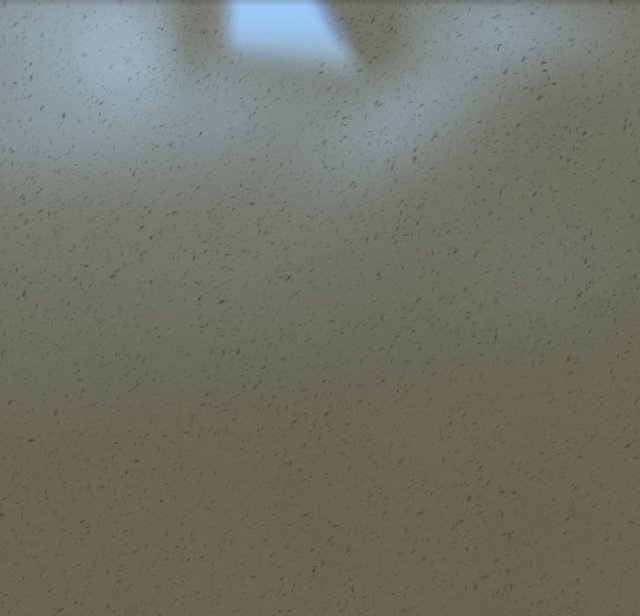
This texture is drawn by a Shadertoy shader. Its source:

```glsl
#define FLOOR_LOW   vec3(0.402, 0.396, 0.325)
#define FLOOR_HIGH  vec3(0.450, 0.452, 0.405)
#define HAZE_TINT   vec3(0.600, 0.680, 0.735)
#define WINDOW_PALE vec3(0.580, 0.680, 0.740)
#define WINDOW_BLUE vec3(0.610, 0.785, 0.960)
#define FRINGE_TINT vec3(0.470, 0.540, 0.760)
#define FLECK_TINT  vec3(0.235, 0.245, 0.205)
#define FLECK_ANGLE 0.75
#define ANGLE_SPREAD 1.5
#define FLECK_CONTRAST 0.75

vec3 hash3(vec2 p) {
    vec3 q = fract(p.xyx * vec3(0.1031, 0.1030, 0.0973));
    q += dot(q, q.yxz + 33.33);
    return fract((q.xxy + q.yzz) * q.zyx);
}

vec2 rotate(vec2 p, float angle) {
    float c = cos(angle), s = sin(angle);
    return vec2(c * p.x + s * p.y, c * p.y - s * p.x);
}

// Soft elliptical spot
float glow(vec2 p, vec2 centre, vec2 radius, float angle) {
    vec2 q = rotate(p - centre, angle) / radius;
    return exp(-dot(q, q));
}

// Smooth mottling from layered, warped sines, about -1 to 1
float mottle(vec2 p) {
    float sum = 0.0, gain = 0.5;
    for (int i = 0; i < 4; i++) {
        p = rotate(p, 1.1) * 1.8 + 2.3;
        p += 0.5 * sin(p.yx * 1.3);
        sum += gain * sin(p.x) * sin(p.y);
        gain *= 0.6;
    }
    return sum;
}

// Cellular layer of tilted grains; size is in cells
float flecks(vec2 p, float cells, vec2 size, float density) {
    vec2 g = p * cells, cell = floor(g);
    float cover = 0.0;
    for (int y = -1; y <= 1; y++) {
        for (int x = -1; x <= 1; x++) {
            vec2 id = cell + vec2(x, y);
            vec3 place = hash3(id + cells);
            vec3 form = hash3(id + cells * 2.0 + 71.0);
            float angle = FLECK_ANGLE + ANGLE_SPREAD * (form.x - 0.5);
            vec2 q = rotate(g - id - place.xy, angle);
            q.y += 0.8 * (form.z - 0.5) * q.x * q.x;
            q /= size * mix(0.65, 1.3, form.y);
            float strength = step(place.z, density) * mix(0.25, 1.0, form.z * form.z);
            cover = max(cover, strength * exp(-pow(dot(q, q), 1.4)));
        }
    }
    return cover;
}

// Broad cloudy reflections near the top
float haze(vec2 p) {
    float h = 0.72 * glow(p, vec2(0.09, 0.97), vec2(0.23, 0.16), 0.0);
    h += 0.36 * glow(p, vec2(0.21, 0.92), vec2(0.08, 0.09), 0.0);
    h += 0.30 * glow(p, vec2(0.05, 0.77), vec2(0.22, 0.10), 0.0);
    h += 0.42 * glow(p, vec2(0.37, 0.83), vec2(0.24, 0.11), 0.0);
    h += 0.52 * glow(p, vec2(0.67, 0.82), vec2(0.19, 0.08), 0.6);
    h += 0.50 * glow(p, vec2(0.82, 0.96), vec2(0.18, 0.07), -0.1);
    h += 0.12 * glow(p, vec2(0.35, 0.60), vec2(0.45, 0.16), 0.0);
    h += 0.07 * glow(p, vec2(0.90, 0.55), vec2(0.12, 0.08), 0.4);
    h -= 0.28 * glow(p, vec2(0.31, 0.94), vec2(0.035, 0.09), 0.0);
    h -= 0.30 * glow(p, vec2(0.61, 0.95), vec2(0.05, 0.07), 0.0);
    return clamp(h * (1.0 + 0.12 * mottle(p * 5.0)), 0.0, 1.0);
}

void mainImage(out vec4 fragColor, in vec2 fragCoord) {
    vec2 p = fragCoord / iResolution.y;
    float depth = 1.0 - p.y;

    // Ground tone
    float rise = smoothstep(0.12, 0.95, p.y - 0.14 * (p.x - 0.5));
    vec3 color = mix(FLOOR_LOW, FLOOR_HIGH, rise);
    color += 0.008 * mottle(p * 4.0 + 3.0);

    // Reflected light with a blurred slanted window
    float cloud = haze(p);
    color = mix(color, HAZE_TINT, cloud);
    float rightEdge = p.x - 0.525 - 0.5 * depth;
    float lowerEdge = depth - 0.085 - 0.15 * (p.x - 0.39);
    float window = smoothstep(0.345, 0.395, p.x)
                 * (1.0 - smoothstep(-0.025, 0.025, rightEdge))
                 * (1.0 - smoothstep(-0.030, 0.035, lowerEdge));
    vec3 light = mix(WINDOW_BLUE, WINDOW_PALE, smoothstep(0.02, 0.11, depth));
    float fringe = smoothstep(-0.035, 0.005, rightEdge) * (1.0 - smoothstep(0.04, 0.09, depth));
    color = mix(color, mix(light, FRINGE_TINT, 0.7 * fringe), window);

    // Dark grains, fading under the light
    float grain = flecks(p, 52.0, vec2(0.23, 0.11), 0.32);
    grain = max(grain, 0.75 * flecks(p + 3.7, 83.0, vec2(0.30, 0.12), 0.48));
    grain = max(grain, 0.42 * flecks(p + 8.1, 131.0, vec2(0.36, 0.17), 0.50));
    grain *= 0.85 + 0.35 * mottle(p * 9.0);
    grain *= FLECK_CONTRAST * (1.0 - 0.5 * cloud) * (1.0 - 0.92 * window);
    color = mix(color, FLECK_TINT, grain);

    // Shaded upper rim
    color *= 1.0 - 0.12 * (1.0 - smoothstep(0.0, 0.012, depth));
    fragColor = vec4(color, 1.0);
}
```
